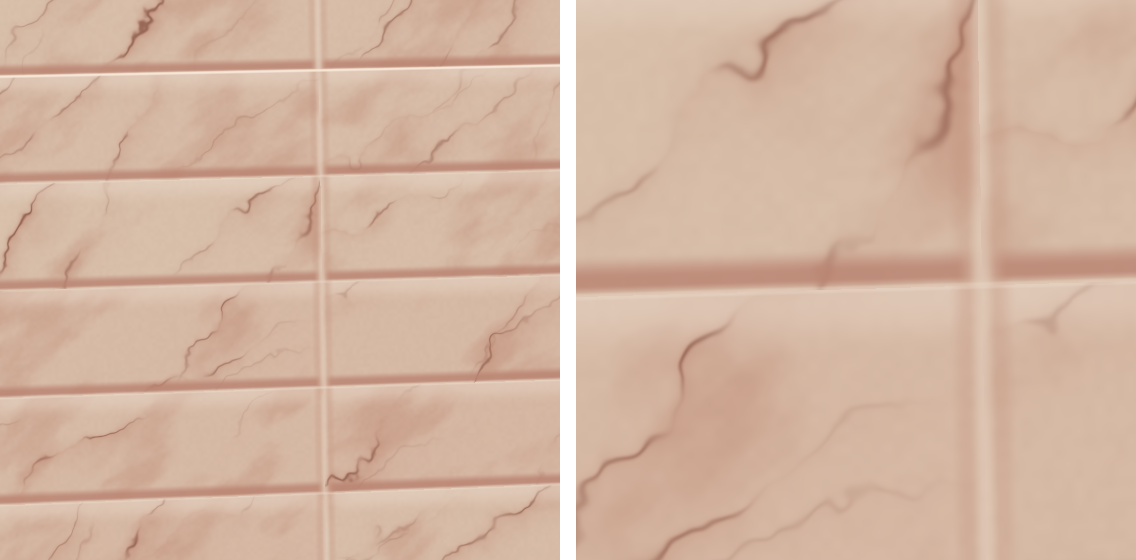
Left, the full canvas; right, a detail of the centre.
Reproduce this texture procedurally as a Shadertoy shader.

```glsl
#define TILE_W 0.62
#define ROW_LEFT vec2(0.137, 0.1914)
#define ROW_RIGHT vec2(0.117, 0.1870)
#define JOINT_X 0.567
#define JOINT_LEAN 0.016
#define VEINS 4
#define VEIN_WIDTH 0.0026
#define VEIN_WARP 0.085
#define CLOUD_AMOUNT 0.42
#define BEVEL_SHADE 0.80

const vec3 CREAM = vec3(0.855, 0.775, 0.690);
const vec3 BLUSH = vec3(0.835, 0.715, 0.635);
const vec3 ROSE = vec3(0.755, 0.555, 0.470);
const vec3 UMBER = vec3(0.480, 0.270, 0.210);
const vec3 SHADE = vec3(0.725, 0.510, 0.440);
const vec3 GLEAM = vec3(0.910, 0.840, 0.780);

float hash(vec2 p) {
    vec3 q = fract(p.xyx * vec3(0.1031, 0.1030, 0.0973));
    q += dot(q, q.yzx + 33.33);
    return fract((q.x + q.y) * q.z);
}

float noise(vec2 p) {
    vec2 i = floor(p), f = fract(p);
    f = f * f * (3.0 - 2.0 * f);
    return mix(mix(hash(i), hash(i + vec2(1, 0)), f.x),
               mix(hash(i + vec2(0, 1)), hash(i + vec2(1, 1)), f.x), f.y);
}

float fbm(vec2 p) {
    float sum = 0.0, amp = 0.53;
    for (int i = 0; i < 4; i++) {
        sum += amp * noise(p);
        p = mat2(1.6, 1.2, -1.2, 1.6) * p + 7.7;
        amp *= 0.5;
    }
    return sum;
}

// x: soft stain beside the veins, y: thin dark core
vec2 marbleVeins(vec2 p, vec2 tile) {
    vec2 ink = vec2(0.0);
    for (int i = 0; i < VEINS; i++) {
        vec2 id = tile * vec2(17.0, 29.0) + float(i) * vec2(41.0, 13.0) + 90.0;
        vec2 center = vec2(hash(id), hash(id + 3.0)) * vec2(TILE_W, ROW_LEFT.y);
        float angle = mix(0.40, 1.10, hash(id + 8.0));
        vec2 dir = vec2(cos(angle), sin(angle));
        vec2 q = p - center;
        float along = dot(q, dir);
        float d = dot(q, vec2(-dir.y, dir.x));
        d += VEIN_WARP * (fbm(p * 13.0 + id) - 0.5);

        float strength = mix(0.15, 1.0, hash(id + 15.0)) * exp(-along * along / 0.035);
        float broken = smoothstep(0.30, 0.70, noise(p * 18.0 + id + 5.0));
        float stain = exp(-abs(d) / (d > 0.0 ? 0.006 : 0.022));
        float core = exp(-d * d / (VEIN_WIDTH * VEIN_WIDTH));
        ink = max(ink, strength * vec2(stain * (0.45 + 0.4 * broken), core * broken));
    }
    return ink;
}

vec3 marble(vec2 p, vec2 tile, vec2 uv) {
    float warmth = 0.35 + 0.3 * uv.x - 0.25 * uv.y + 0.5 * hash(tile + 60.0);
    vec3 color = mix(CREAM, BLUSH, clamp(warmth, 0.0, 1.0));

    // Broad diagonal clouds
    vec2 slanted = mat2(0.8, -0.6, 0.6, 0.8) * p * vec2(7.0, 15.0);
    float cloud = smoothstep(0.46, 0.80, fbm(slanted + tile * 31.0 + 50.0));
    color = mix(color, ROSE, CLOUD_AMOUNT * cloud);

    vec2 ink = marbleVeins(p, tile);
    color = mix(color, ROSE, 0.85 * ink.x);
    color = mix(color, UMBER, 0.65 * ink.y);
    return color + 0.012 * (noise(p * 160.0) - 0.5);
}

void mainImage(out vec4 fragColor, in vec2 fragCoord) {
    vec2 uv = fragCoord / iResolution.xy;
    float down = 1.0 - uv.y;
    float pixel = 1.0 / iResolution.y;

    // Tile grid in slight perspective
    vec2 rowLine = mix(ROW_LEFT, ROW_RIGHT, uv.x);
    float v = (down - rowLine.x) / rowLine.y;
    float u = (uv.x - JOINT_X - JOINT_LEAN * down) / TILE_W;
    vec2 tile = floor(vec2(u, v));
    vec2 cell = fract(vec2(u, v));
    vec2 p = vec2(cell.x * TILE_W, (1.0 - cell.y) * rowLine.y);
    float side = min(cell.x, 1.0 - cell.x) * TILE_W;
    float joint = min(cell.y, 1.0 - cell.y) * rowLine.y;

    vec3 color = marble(p, tile, uv);

    // Lit upper bevel and shaded lower bevel
    float corner = smoothstep(0.002, 0.016, side);
    float lit = 1.0 - smoothstep(0.03, 0.22, cell.y);
    float shaded = smoothstep(0.865, 0.945, cell.y) * (1.0 - smoothstep(0.965, 1.0, cell.y));
    color = mix(color, GLEAM, 0.48 * lit * corner);
    color = mix(color, SHADE, BEVEL_SHADE * shaded * mix(0.2, 1.0, corner));

    // Faint side bevels with a pale seam
    float flank = smoothstep(0.003, 0.009, side) * (1.0 - smoothstep(0.011, 0.021, side));
    color = mix(color, ROSE, 0.24 * flank);
    color = mix(color, GLEAM, 0.42 * exp(-side * side / 0.00002));

    // Horizontal lip, brightest where the upper course stands proud
    float row = floor(v + 0.5);
    float proud = row == 0.0 ? 1.0 : 0.25 + 0.25 * hash(vec2(row + 40.0, 7.0));
    float lip = 1.0 - smoothstep(0.0012 - pixel * 0.5, 0.0022 + pixel, joint);
    color = mix(color, GLEAM + 0.06 * proud, proud * lip);

    fragColor = vec4(clamp(color, 0.0, 1.0), 1.0);
}
```
